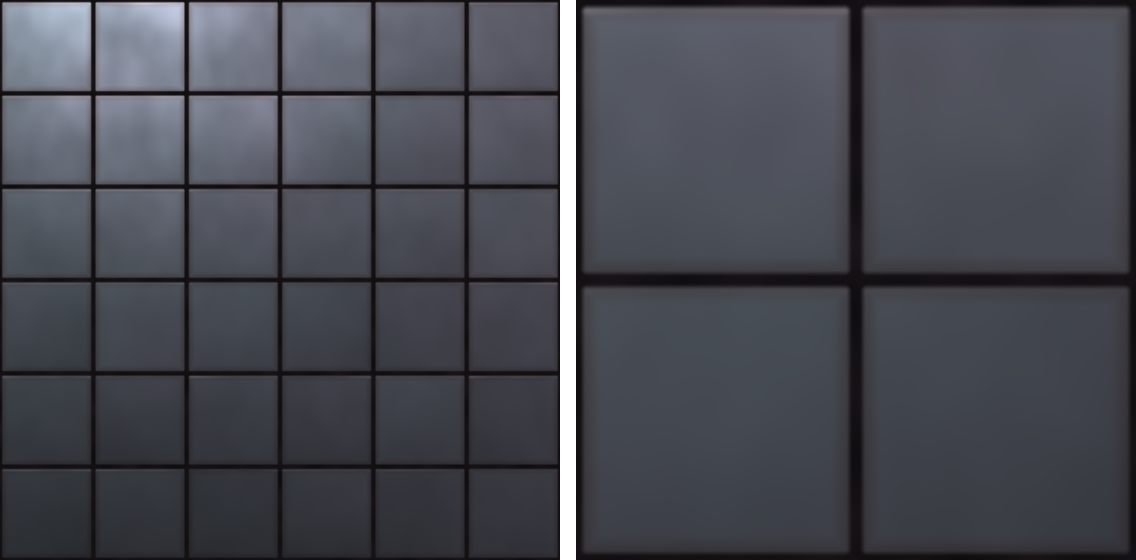
Left, the full canvas; right, a detail of the centre.
This pattern is drawn by a WebGL 2 fragment shader. Its source:

```glsl
#version 300 es
precision highp float;

#define TILES 6.0
#define SEAM_HALF 0.021
#define SEAM_SOFT 0.026
#define CORNER 0.02
#define GLOW_CENTER vec2(0.20, 1.02)
#define GLOW_FALLOFF vec2(7.0, 8.5)
#define GLOW_GAIN 0.25
#define TILE_VARIATION 0.025
#define CLOUD_GAIN 0.11
#define RIM_GAIN 0.17
#define SEAM_COLOR vec3(0.075, 0.062, 0.075)

uniform vec2 u_resolution;
out vec4 fragColor;

vec2 hash2(vec2 p) {
  vec3 q = fract(vec3(p.xyx) * vec3(0.1031, 0.1030, 0.0973));
  q += dot(q, q.yzx + 33.33);
  return fract((q.xx + q.yz) * q.zy);
}

float gradientNoise(vec2 p) {
  vec2 cell = floor(p), f = fract(p);
  vec2 w = f * f * f * (f * (f * 6.0 - 15.0) + 10.0);
  float corner[4];
  for (int i = 0; i < 4; i++) {
    vec2 o = vec2(i & 1, i >> 1);
    float angle = 6.2832 * hash2(cell + o + 17.0).x;
    corner[i] = dot(vec2(cos(angle), sin(angle)), f - o);
  }
  return mix(mix(corner[0], corner[1], w.x), mix(corner[2], corner[3], w.x), w.y);
}

float roundedBox(vec2 p, float halfSize, float radius) {
  vec2 q = abs(p) - halfSize + radius;
  return length(max(q, 0.0)) + min(max(q.x, q.y), 0.0) - radius;
}

void main() {
  vec2 uv = gl_FragCoord.xy / u_resolution;
  vec2 grid = uv * TILES;
  vec2 id = floor(grid);
  vec2 local = fract(grid) - 0.5;
  vec2 seed = hash2(id + 3.0);
  vec2 tilt = hash2(id + 41.0) - 0.5;
  float pixel = TILES / min(u_resolution.x, u_resolution.y);

  // Broad light from the upper left over a vertical falloff
  vec2 d = uv - GLOW_CENTER;
  float glow = exp(-dot(d * d, GLOW_FALLOFF));
  float light = 0.185 + 0.19 * uv.y + GLOW_GAIN * glow;

  // Each tile leans a little and has its own cloudy sheen
  light *= 1.0 + dot(local, vec2(0.12, 0.10) * tilt + vec2(0.0, 0.07));
  light += TILE_VARIATION * (seed.x - 0.5);
  float cloud = gradientNoise(grid * 1.7 + seed * 9.0)
              + 0.5 * gradientNoise(grid * vec2(5.0, 3.5) + seed * 23.0);
  light *= 1.0 + CLOUD_GAIN * cloud * (0.6 + 1.2 * glow);
  float sheen = smoothstep(0.0, 0.9, local.x * sign(seed.y - 0.4) + local.y);
  light += 0.22 * sheen * glow * glow * seed.x;

  // Cool steel, drifting from teal to violet
  float hue = gradientNoise(grid * 0.9 + 5.0) * 0.5 + (uv.x - 0.5) * 0.6;
  vec3 color = light * (vec3(0.96, 1.0, 1.12) + hue * vec3(0.08, -0.03, 0.02));

  // Caught light along the upper rim, stronger on some tiles
  float dist = roundedBox(local, 0.5 - SEAM_HALF, CORNER);
  float rim = exp(-pow((local.y - 0.462) / 0.015, 2.0));
  float patchy = 0.5 + 0.8 * gradientNoise(vec2(grid.x * 2.3, id.y * 7.3 + 0.4));
  float rimLight = rim * patchy * (0.25 + seed.y) * (1.0 - 0.4 * uv.x);
  color += RIM_GAIN * rimLight * vec3(0.95, 0.97, 1.0);

  // Warm dark bleed beside the seams
  float edge = smoothstep(-0.075, 0.0, dist);
  color *= 1.0 - edge * vec3(0.10, 0.17, 0.20);

  // Soft dark seams
  float soft = max(SEAM_SOFT, 1.5 * pixel);
  float seam = smoothstep(-0.6 * soft, 0.4 * soft, dist);
  vec3 seamColor = SEAM_COLOR * (1.0 + 0.5 * gradientNoise(grid * 4.0));
  fragColor = vec4(mix(color, seamColor, seam), 1.0);
}
```
